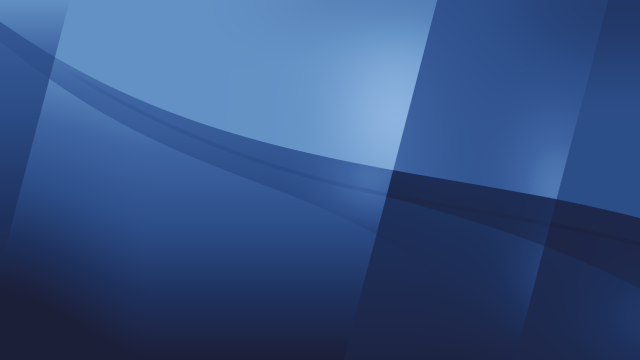
Reproduce this background procedurally as a Shadertoy shader.

```glsl
#define SLANT 0.26
#define EDGE_LEFT -0.066
#define EDGE_MID 0.955
#define EDGE_RIGHT 1.43
#define STRIPE_WIDTH 0.012
#define RIBBON_SHADE 0.5
#define STRIPE_SHADE 0.28
#define GLOW_GAIN 1.0

// Blue ramp, tone 0 (night) to 5 (pale sky)
vec3 blueRamp(float tone) {
    vec3 c = mix(vec3(0.11, 0.12, 0.22), vec3(0.115, 0.19, 0.36), clamp(tone, 0.0, 1.0));
    c = mix(c, vec3(0.17, 0.30, 0.53), clamp(tone - 1.0, 0.0, 1.0));
    c = mix(c, vec3(0.24, 0.39, 0.63), clamp(tone - 2.0, 0.0, 1.0));
    c = mix(c, vec3(0.40, 0.58, 0.78), clamp(tone - 3.0, 0.0, 1.0));
    return mix(c, vec3(0.56, 0.71, 0.88), clamp(tone - 4.0, 0.0, 1.0));
}

float glow(vec2 p, vec2 center, vec2 radius) {
    vec2 d = (p - center) / radius;
    return GLOW_GAIN * exp(-dot(d, d));
}

// Antialiased step: 1 where d is positive
float cover(float d) {
    float w = 0.8 / iResolution.y;
    return smoothstep(-w, w, d);
}

// Curve heights over u, the fraction of canvas width
float crestCurve(float u) {
    return 0.94 + u * (-1.257 + u * (1.338 - 0.627 * u));
}

float ribbonCurve(float u) {
    return 0.885 + u * (-1.447 + u * (1.265 + u * (0.587 - 2.03 * u)));
}

// Picks the value of the slanted panel at offset s
float pickPanel(vec4 tones, float s) {
    float t = mix(tones.x, tones.y, cover(s - EDGE_LEFT));
    t = mix(t, tones.z, cover(s - EDGE_MID));
    return mix(t, tones.w, cover(s - EDGE_RIGHT));
}

vec4 skyTones(vec2 p, float s) {
    float topFade = smoothstep(0.65, 1.0, p.y);
    vec4 t;
    t.x = 3.3 + 6.0 * (p.y - 0.9);
    t.y = 3.95 - 0.45 * smoothstep(0.8, 1.0, p.y) * smoothstep(0.5, 1.2, p.x)
        + glow(p, vec2(1.1, 0.67), vec2(0.17, 0.21));
    t.z = 2.2 + 0.9 * exp(-6.0 * max(s - EDGE_MID, 0.0)) * smoothstep(1.1, 0.5, p.y)
        + 1.2 * glow(p, vec2(1.55, 0.47), vec2(0.13, 0.2))
        - 0.7 * topFade * smoothstep(1.2, 1.7, p.x);
    t.w = 2.05 - 0.8 * topFade;
    return t;
}

vec4 groundTones(vec2 p, float s) {
    vec4 t;
    t.x = 3.3 * p.y - 0.3;
    t.y = p.y * (5.9 - 1.2 * p.y) - 1.4 * smoothstep(0.45, -0.05, p.x) * (1.0 - p.y);
    t.z = 0.3 + 1.9 * p.y
        + 0.8 * exp(-9.0 * max(EDGE_RIGHT - s, 0.0)) * glow(p, vec2(1.5, 0.24), vec2(0.3, 0.17));
    t.w = 0.45 + 0.9 * p.y + 0.7 * glow(p, vec2(1.82, 0.1), vec2(0.2, 0.16));
    return t;
}

void mainImage(out vec4 fragColor, in vec2 fragCoord) {
    vec2 p = fragCoord / iResolution.y;
    float u = fragCoord.x / iResolution.x;
    float s = p.x - SLANT * p.y;
    float crest = crestCurve(u);

    float sky = pickPanel(skyTones(p, s), s);
    float ground = pickPanel(groundTones(p, s), s);

    // Broad ribbon under the crest
    float ribbon = cover(p.y - ribbonCurve(u)) * smoothstep(0.72, 0.56, u);
    ground -= ribbon * RIBBON_SHADE * pickPanel(vec4(0.5, 1.2, 0.25, 0.0), s);
    ground += ribbon * pickPanel(vec4(0.0, 1.4, 0.0, 0.0), s)
        * glow(p, vec2(1.06, 0.49), vec2(0.16, 0.11));

    // Second ribbon, opening toward the right
    float spread = max(u - 0.52, 0.0);
    float wedgeEdge = crest - 0.068 - spread * (0.075 + 0.4 * spread);
    float wedge = cover(p.y - wedgeEdge) * smoothstep(0.5, 0.6, u);
    ground -= wedge * RIBBON_SHADE * pickPanel(vec4(0.0, 0.3, 0.9, 0.7), s);

    // Thin dark stripe between the ribbons
    float stripeTop = crest - 0.067 * smoothstep(-0.1, 0.65, u);
    float stripe = cover(stripeTop - p.y) * cover(p.y - stripeTop + STRIPE_WIDTH);
    ground -= stripe * smoothstep(0.08, 0.2, u) * STRIPE_SHADE * pickPanel(vec4(1.0, 1.0, 0.6, 0.6), s);

    float tone = mix(ground, sky, cover(p.y - crest));
    fragColor = vec4(blueRamp(tone), 1.0);
}
```
